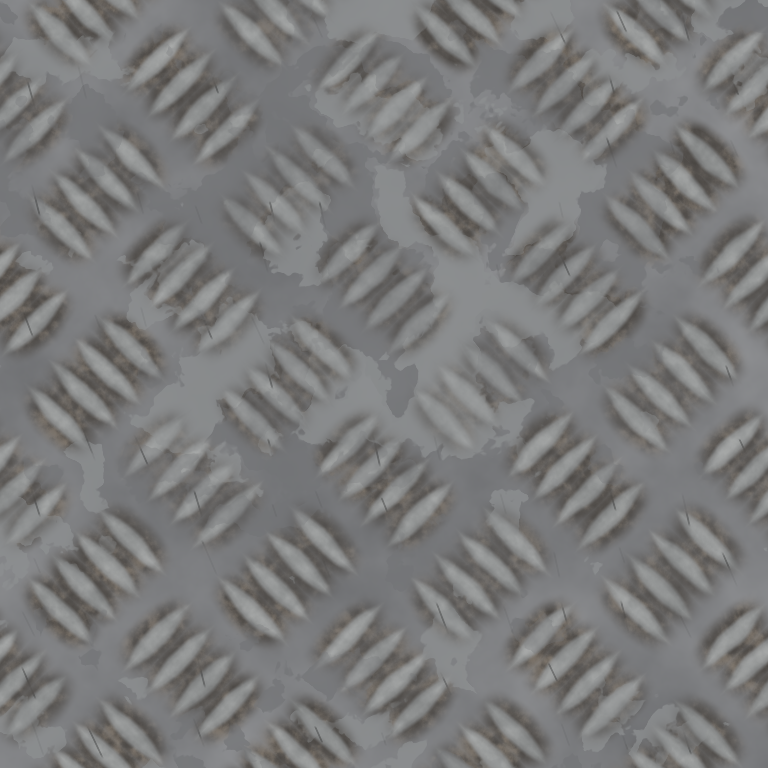
This texture is drawn by a WebGL 2 fragment shader. Its source:

```glsl
#version 300 es
precision highp float;
// Worn steel tread plate: groups of four raised lens-shaped bars, alternating in
// direction on a checker lattice. Grime gathers between the bars; layered value
// noise adds stains, crisp flaked patches and fine scratches.

uniform vec2 u_resolution;
out vec4 fragColor;

const float REPEATS = 4.0;         // lattice periods across the canvas
const float BAR_SPACING = 0.173;   // the bar sizes are in lattice periods
const float BAR_HALF_LENGTH = 0.25;
const float BAR_HALF_WIDTH = 0.05;
const float BAR_SOFTNESS = 0.013;
const float GRIME_REACH = 0.105;
const float SCRATCH_GRID = 13.0;
const float SCRATCH_CHANCE = 0.4;
const vec2 WEAR_CENTER = vec2(0.57, 0.60);

const vec3 PLATE = vec3(0.495, 0.50, 0.51);
const vec3 BAR_EDGE = vec3(0.52, 0.525, 0.525);
const vec3 BAR_RIDGE = vec3(0.605, 0.615, 0.615);
const vec3 GRIME = vec3(0.325, 0.31, 0.295);
const vec3 RUST = vec3(0.45, 0.415, 0.375);
const vec3 FLAKE_LIGHT = vec3(0.55, 0.56, 0.565);
const vec3 FLAKE_DARK = vec3(0.45, 0.455, 0.465);

float hash(vec2 p) {
    return fract(sin(dot(p, vec2(127.1, 311.7))) * 43758.55);
}

float noise(vec2 p) {
    vec2 i = floor(p), f = fract(p);
    f = f * f * (3.0 - 2.0 * f);
    vec2 e = vec2(1.0, 0.0);
    return mix(mix(hash(i), hash(i + e.xy), f.x),
               mix(hash(i + e.yx), hash(i + e.xx), f.x), f.y);
}

float fbm(vec2 p) {
    float sum = 0.0, amplitude = 0.5;
    for (int i = 0; i < 5; i++) {
        sum += amplitude * noise(p);
        p = mat2(1.6, 1.2, -1.2, 1.6) * p + 7.3;
        amplitude *= 0.5;
    }
    return sum / 0.97;
}

// One family of bar groups: x = bar coverage, y = ridge height, z = grime.
vec3 barGroups(vec2 p, vec2 center, vec2 along) {
    vec2 cell = p - center + 0.5;
    vec2 q = fract(cell) - 0.5;
    float groupTone = hash(floor(cell) + center * 5.0);
    float u = dot(q, along);
    float v = dot(q, vec2(-along.y, along.x));
    float index = clamp(floor(v / BAR_SPACING), -2.0, 1.0);
    float offset = v - (index + 0.5) * BAR_SPACING;
    float t = u / BAR_HALF_LENGTH;
    float d = abs(offset) - BAR_HALF_WIDTH * (1.0 - t * t);
    float cover = 1.0 - smoothstep(-BAR_SOFTNESS, BAR_SOFTNESS, d);
    cover *= 1.0 - 0.5 * smoothstep(0.6, 1.0, abs(t));
    float ridge = smoothstep(0.0, 0.75 * BAR_HALF_WIDTH, -d);
    float grime = 1.0 - smoothstep(0.01, GRIME_REACH, d);
    grime *= 1.0 - smoothstep(0.4, 1.1, abs(t));
    return vec3(cover, ridge, grime * mix(0.75, 1.1, groupTone));
}

// Short steep hairlines, at most one in each cell of a jittered grid.
float scratches(vec2 uv) {
    vec2 p = uv * SCRATCH_GRID, id = floor(p);
    vec2 q = fract(p) - 0.35 - 0.3 * vec2(hash(id + 3.1), hash(id + 8.7));
    float slant = mix(-0.5, -0.2, hash(id + 5.3));
    float halfLength = mix(0.12, 0.32, hash(id + 1.9));
    float line = 1.0 - smoothstep(0.006, 0.026, abs(q.x - slant * q.y));
    line *= 1.0 - smoothstep(0.7 * halfLength, halfLength, abs(q.y));
    return line * step(hash(id), SCRATCH_CHANCE);
}

void main() {
    vec2 uv = gl_FragCoord.xy / u_resolution.y;
    vec2 p = uv * REPEATS;
    p += 0.012 * (vec2(noise(p * 9.0), noise(p * 9.0 + 40.0)) - 0.5);

    const float DIAGONAL = 0.7071;
    vec3 falling = barGroups(p, vec2(0.5, 0.0), vec2(DIAGONAL, -DIAGONAL));
    vec3 rising = barGroups(p, vec2(0.0, 0.5), vec2(DIAGONAL));
    vec3 bars = max(falling, rising);

    // Noise layers, from broad stains to fine grain
    float broad = fbm(uv * 6.0 + 2.0);
    float mottle = fbm(uv * 26.0 + 11.0);
    float grain = fbm(uv * 85.0 + 23.0);

    // Plate, then grime with rusty blotches, then the raised bars
    vec3 color = PLATE + 0.15 * (broad - 0.5) + 0.05 * (mottle - 0.5);
    vec3 dirt = mix(GRIME, RUST, smoothstep(0.4, 0.75, mix(mottle, grain, 0.5)));
    dirt += 0.12 * (grain - 0.5);
    color = mix(color, dirt, clamp(bars.z * (0.55 + 0.75 * broad), 0.0, 0.95));
    vec3 metal = mix(BAR_EDGE, BAR_RIDGE, bars.y);
    metal += 0.14 * (mottle - 0.5) + 0.09 * (grain - 0.5);
    color = mix(color, metal, bars.x * 0.94);

    // Flaked patches with crisp ragged rims, densest around the wear center
    float wear = exp(-14.0 * dot(uv - WEAR_CENTER, uv - WEAR_CENTER));
    float region = fbm(uv * 4.0 + 31.0) - 0.5 + 0.16 * wear;
    float ragged = fbm(uv * 15.0 + 0.4 * mottle + 17.0);
    float lightFlake = smoothstep(0.66, 0.685, ragged + 0.65 * region);
    float darkFlake = smoothstep(0.68, 0.705, 1.0 - ragged + 0.5 * region);
    float exposed = 1.0 - 0.55 * max(bars.x, bars.z);
    color = mix(color, FLAKE_DARK, darkFlake * 0.7 * exposed);
    color = mix(color, FLAKE_LIGHT, lightFlake * 0.8 * exposed);

    // Scratches show mainly on the raised metal
    color *= 1.0 - scratches(uv) * (0.05 + 0.22 * bars.x);
    fragColor = vec4(color, 1.0);
}
```
